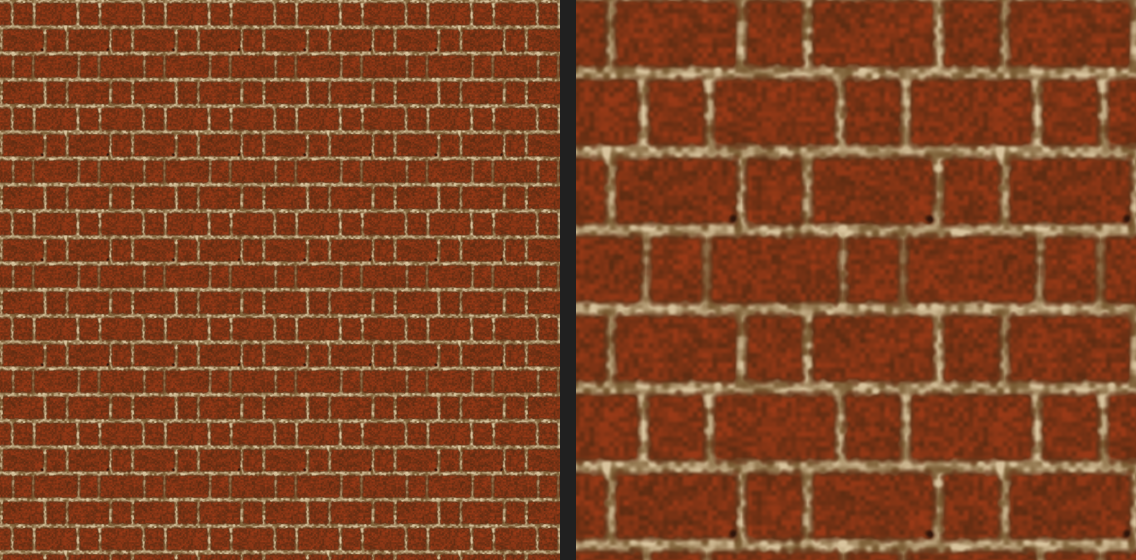
Left, the full canvas; right, a detail of the centre.
This texture is drawn by a WebGL 1 fragment shader. Its source:

```glsl
precision highp float;

uniform vec2 u_resolution;

// Lengths are in grains: 512 grains span the canvas
const float GRAINS = 512.0;
const vec2 TILE = vec2(120.0, 96.0);     // two brick pairs by four courses
const float PAIR_WIDTH = 60.0;           // one long brick plus one short brick
const float COURSE_HEIGHT = 24.0;
const float TOP_OFFSET = 0.9;
const float SHORT_CENTRE = 21.2;
const float SHORT_HALF = 10.0;
const float SHORT_HALF_DULL = 9.2;
const vec2 JOINT_HALF = vec2(1.0, 1.5);  // upright joint, bed joint
const float CORNER_RADIUS = 2.0;
const float EDGE_SOFTNESS = 1.2;
const float EDGE_WEAR = 1.3;
const float WOBBLE = 0.35;
const float SHADOW_STRENGTH = 0.65;
const vec2 CHIP_OFFSET = vec2(2.5, 3.5);
const float CHIP_RADIUS = 1.9;

const vec3 BRICK_DARK = vec3(0.37, 0.172, 0.070);
const vec3 BRICK_LIGHT = vec3(0.60, 0.225, 0.090);
const vec3 EDGE_SHADOW = vec3(0.36, 0.215, 0.105);
const vec3 MORTAR_DARK = vec3(0.48, 0.36, 0.20);
const vec3 MORTAR_LIGHT = vec3(0.85, 0.77, 0.62);
const vec3 CHIP_COLOR = vec3(0.14, 0.06, 0.03);

float hash(vec2 p) {
  vec3 q = fract(vec3(p.xyx) * 0.1031);
  q += dot(q, q.yzx + 33.33);
  return fract((q.x + q.y) * q.z);
}

// Value noise that repeats with the tile; size must divide the tile
float tileNoise(vec2 p, float size, float seed) {
  vec2 period = TILE / size;
  vec2 cell = floor(p / size);
  vec2 f = fract(p / size);
  f = f * f * (3.0 - 2.0 * f);
  vec2 a = mod(cell, period) + seed;
  vec2 b = mod(cell + 1.0, period) + seed;
  return mix(mix(hash(a), hash(vec2(b.x, a.y)), f.x),
             mix(hash(vec2(a.x, b.y)), hash(b), f.x), f.y);
}

void main() {
  vec2 uv = gl_FragCoord.xy / u_resolution;
  vec2 p = vec2(uv.x, 1.0 - uv.y) * GRAINS;
  float pixel = GRAINS / min(u_resolution.x, u_resolution.y);
  float softness = max(EDGE_SOFTNESS, 0.7 * pixel);

  // Slightly uneven joints
  vec2 wobble = vec2(tileNoise(p, 6.0, 11.0), tileNoise(p, 6.0, 47.0)) - 0.5;
  vec2 q = p + WOBBLE * wobble;

  // Course and position within its brick pair
  float level = (q.y - TOP_OFFSET) / COURSE_HEIGHT;
  float course = mod(floor(level), 4.0);
  float down = fract(level) * COURSE_HEIGHT;
  float dull = 1.0 - step(0.5, abs(course - 2.0));
  float chipped = 1.0 - step(0.5, abs(course - 1.0));
  float centre = SHORT_CENTRE + mod(course, 2.0) * 0.5 * PAIR_WIDTH;
  float across = mod(q.x - centre + 0.5 * PAIR_WIDTH, PAIR_WIDTH) - 0.5 * PAIR_WIDTH;
  float halfShort = mix(SHORT_HALF, SHORT_HALF_DULL, dull);

  // Rounded brick outline with worn edges
  vec2 toJoint = vec2(abs(abs(across) - halfShort), min(down, COURSE_HEIGHT - down));
  vec2 inset = toJoint - JOINT_HALF + vec2(0.2 * dull, 0.0);
  float inside = CORNER_RADIUS - length(max(CORNER_RADIUS - inset, 0.0));
  float worn = inside + EDGE_WEAR * (tileNoise(p, 2.0, 83.0) - 0.5);
  float brickMask = smoothstep(-softness, softness, worn);

  // Gritty brick faces, darker and browner along their edges
  float fine = tileNoise(p, 1.5, 5.0);
  float coarse = tileNoise(p, 3.0, 29.0);
  float broad = tileNoise(p, 12.0, 61.0);
  float grit = 0.52 + 0.85 * (fine - 0.5) + 0.35 * (coarse - 0.5) + 0.15 * (broad - 0.5);
  vec3 brick = mix(BRICK_DARK, BRICK_LIGHT, clamp(grit, 0.0, 1.0));
  brick = mix(brick, EDGE_SHADOW, SHADOW_STRENGTH * (1.0 - smoothstep(0.2, 1.9, inside)));

  // Dark chips at the lower right of long bricks
  vec2 chip = vec2(across + halfShort, down - COURSE_HEIGHT) + CHIP_OFFSET;
  float chipMask = chipped * (1.0 - smoothstep(0.3, CHIP_RADIUS, length(chip)));
  brick = mix(brick, CHIP_COLOR, 0.85 * chipMask);

  // Speckled mortar, duller in the upright joints of one course
  float speckle = 0.65 * tileNoise(p, 2.0, 17.0) + 0.35 * tileNoise(p, 6.0, 71.0);
  float upright = smoothstep(1.5, 3.5, toJoint.y);
  float faint = dull * upright * mix(0.45, 0.9, step(0.0, across));
  vec3 mortar = mix(MORTAR_DARK, MORTAR_LIGHT, smoothstep(0.1, 0.85, speckle) * (1.0 - 0.7 * faint));
  mortar = mix(mortar, brick, 0.3 * faint);

  gl_FragColor = vec4(mix(mortar, brick, brickMask), 1.0);
}
```
